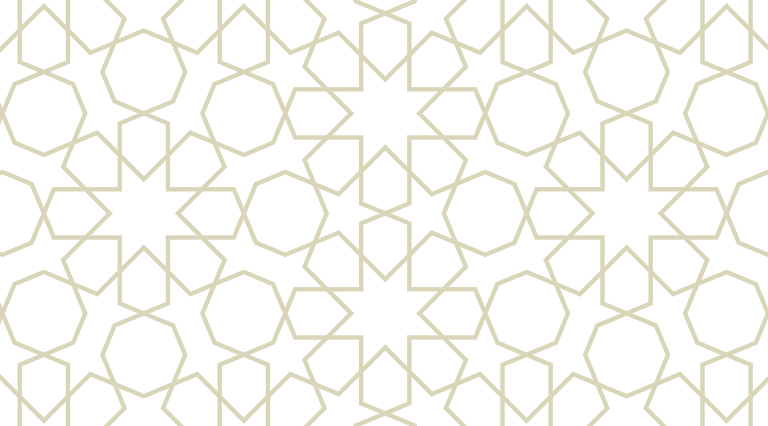
A Shadertoy shader for this pattern:

```glsl
// Eight-fold geometric lattice of petalled stars and octagons in sand lines on white.

// Lengths are in units of the star radius (centre to petal tip).
const float STAR_RADIUS = 0.2347;            // as a fraction of canvas height
const vec2  CENTER_SHIFT = vec2(0.012, -0.004);
const float LINE_WIDTH = 0.044;
const float PETAL_HALF_WIDTH = 0.241;
const float EDGE_SOFTNESS = 0.7;             // in output pixels
const vec3  PAPER_COLOR = vec3(1.0);
const vec3  LINE_COLOR = vec3(0.85, 0.835, 0.72);

const float SQRT2 = sqrt(2.0);
const float CELL = 2.0 + 2.0 * SQRT2;        // period of the octagon-square tiling
const float OCTAGON_RADIUS = SQRT2 - 1.0;
const vec2  DIR = vec2(cos(radians(22.5)), sin(radians(22.5)));

// Reflect into the wedge x >= y >= 0.
vec2 foldOctant(vec2 p) {
    p = abs(p);
    return p.x < p.y ? p.yx : p;
}

// Outline of an octagon with corners on the axes and diagonals.
float octagonLine(vec2 p) {
    return abs(dot(foldOctant(p), DIR) - OCTAGON_RADIUS * DIR.x);
}

// Outline of eight hexagonal petals around an eight-pointed star.
float starLine(vec2 p) {
    p = foldOctant(p);
    vec2 mirror = vec2(-DIR.y, DIR.x);
    p -= 2.0 * max(dot(p, mirror), 0.0) * mirror;
    p.y = abs(p.y);

    float side = p.y - PETAL_HALF_WIDTH;
    float notch = PETAL_HALF_WIDTH + (p.y - p.x) / SQRT2;
    float tip = dot(p, DIR) - DIR.x;
    return abs(max(side, max(notch, tip)));
}

// Distance to the nearest line; one wedge generates the whole cell.
float latticeLine(vec2 p) {
    float halfCell = 0.5 * CELL;
    p.y += halfCell;
    p = foldOctant(mod(p, CELL) - halfCell);

    float stars = min(starLine(p), starLine(p - vec2(halfCell, 1.0)));
    float octagons = min(octagonLine(p - vec2(SQRT2, 0.0)),
                         octagonLine(p - vec2(1.0)));
    octagons = min(octagons, octagonLine(p - vec2(halfCell)));
    return min(stars, octagons);
}

void mainImage(out vec4 fragColor, in vec2 fragCoord) {
    float unitsPerPixel = 1.0 / (iResolution.y * STAR_RADIUS);
    vec2 p = (fragCoord - 0.5 * iResolution.xy) * unitsPerPixel - CENTER_SHIFT;

    float edge = latticeLine(p) - 0.5 * LINE_WIDTH;
    float soft = EDGE_SOFTNESS * unitsPerPixel;
    float ink = 1.0 - smoothstep(-soft, soft, edge);
    fragColor = vec4(mix(PAPER_COLOR, LINE_COLOR, ink), 1.0);
}
```
